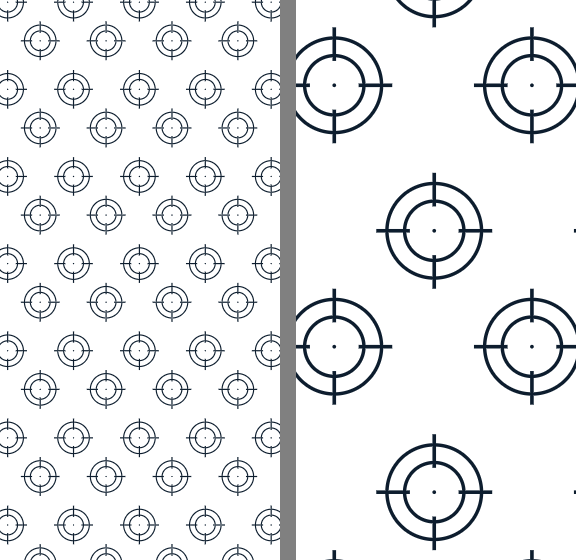
Left: the whole. Right: its middle third, enlarged.
A WebGL 2 fragment shader for this pattern:

```glsl
#version 300 es
precision highp float;
// Navy crosshair targets in staggered rows on white.
uniform vec2 u_resolution;
out vec4 fragColor;

// Distance to a ring of the given radius and line width
float ring(vec2 p, float radius, float width) {
  return abs(length(p) - radius) - 0.5 * width;
}

// Distance to the four ticks, folded onto the one along +x
float ticks(vec2 p, float inner, float outer, float width) {
  p = abs(p);
  p = vec2(max(p.x, p.y), min(p.x, p.y));
  vec2 q = abs(p - vec2(0.5 * (inner + outer), 0.0))
         - 0.5 * vec2(outer - inner, width);
  return length(max(q, 0.0)) + min(max(q.x, q.y), 0.0);
}

// Two rings, four ticks and a centre dot
float target(vec2 p) {
  float d = min(ring(p, 0.0563, 0.0041), ring(p, 0.0353, 0.0041));
  d = min(d, ticks(p, 0.029, 0.069, 0.0043));
  return min(d, length(p) - 0.0022);
}

// Offset from the nearest centre of a repeating grid
vec2 nearest(vec2 p, vec2 period) {
  return p - period * round(p / period);
}

void main() {
  // Canvas width is one unit
  vec2 p = gl_FragCoord.xy / u_resolution.x - vec2(0.0273, 0.125);
  vec2 period = vec2(0.2353, 0.3112);

  // Two interleaved grids of targets
  float d = min(target(nearest(p, period)),
                target(nearest(p - vec2(0.1163, -0.138), period)));

  // Edge smoothing over one pixel
  float ink = clamp(0.5 - d * u_resolution.x, 0.0, 1.0);
  vec3 navy = vec3(0.05, 0.115, 0.18);
  fragColor = vec4(mix(vec3(1.0), navy, ink), 1.0);
}
```
